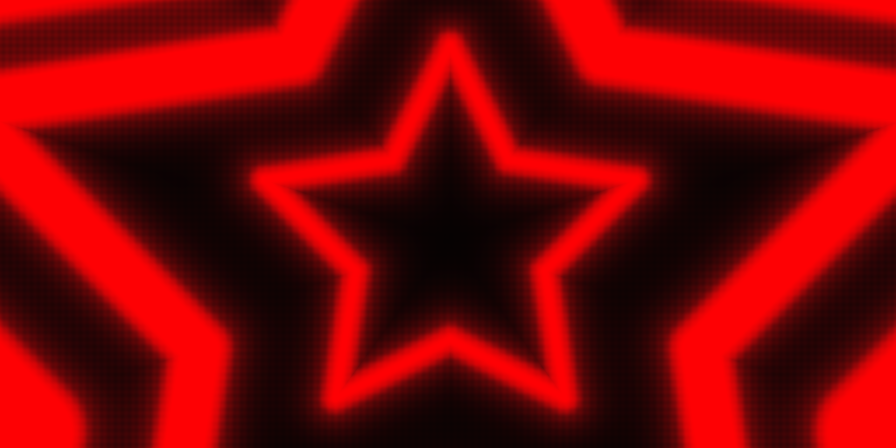
Reproduce this background procedurally as a Shadertoy shader.

```glsl
// Nested neon stars: glowing red five-pointed outlines that grow outward on black.
// Each ring is the distance to one star edge, folded by mirror symmetry;
// a firm soft-edged stroke sits on an exponential halo with a faint display mesh.

const int   RING_COUNT   = 3;
const vec2  FIRST_CENTER = vec2(0.005, 0.4635); // x from mid canvas, in canvas heights
const float CENTER_DROP  = 0.0612;              // each larger ring sits lower
const vec3  TIP_RADIUS   = vec3(0.435, 0.680, 0.036);  // start, linear, quadratic growth
const vec3  HALF_STROKE  = vec3(0.0235, 0.029, 0.009); // start, linear, quadratic growth
const float NOTCH_RATIO  = 0.51;                // inner corner radius / tip radius
const vec2  EDGE_SOFT    = vec2(0.021, 0.003);  // stroke edge: first ring, growth
const vec2  HALO_LENGTH  = vec2(0.040, 0.006);  // halo falloff: first ring, growth
const float HALO_LEVEL   = 0.6;                 // halo brightness at the stroke edge
const float MESH_CELLS   = 64.0;                // mesh cells per canvas height
const float MESH_DEPTH   = 0.10;
const vec3  NEON_RED     = vec3(0.995, 0.005, 0.015);
const vec3  BACKDROP     = vec3(0.020, 0.008, 0.008);
const vec3  HALO_TINT    = vec3(0.0, 0.07, 0.08);

// Evaluate start + linear * t + quadratic * t^2
float grow(vec3 coefficients, float t) {
    return dot(coefficients, vec3(1.0, t, t * t));
}

// Unsigned distance to the outline of an upright five-pointed star
float starOutline(vec2 p, float tipRadius) {
    const vec2 axis = vec2(0.80902, 0.58779); // cosine and sine of 36 degrees
    vec2 mirrorA = vec2(axis.x, -axis.y);
    vec2 mirrorB = -axis;

    // Fold the plane into one half-point of the star
    p.x = abs(p.x);
    p -= 2.0 * max(dot(mirrorA, p), 0.0) * mirrorA;
    p -= 2.0 * max(dot(mirrorB, p), 0.0) * mirrorB;
    p.x = abs(p.x);

    // Distance to the segment between tip and notch
    vec2 tip = vec2(0.0, tipRadius);
    vec2 edge = tipRadius * NOTCH_RATIO * axis.yx - tip;
    vec2 fromTip = p - tip;
    float along = clamp(dot(fromTip, edge) / dot(edge, edge), 0.0, 1.0);
    return length(fromTip - edge * along);
}

// Solid stroke with a soft edge over a dimmer, wider halo
float neon(float dist, float softness, float haloLength) {
    float core = 1.0 - smoothstep(-softness, softness, dist);
    float halo = HALO_LEVEL * exp(-max(dist, 0.0) / haloLength);
    return mix(halo, 1.0, core);
}

void mainImage(out vec4 fragColor, in vec2 fragCoord) {
    vec2 p = (fragCoord - vec2(0.5 * iResolution.x, 0.0)) / iResolution.y;

    // Add the light of all rings
    float light = 0.0;
    for (int i = 0; i < RING_COUNT; i++) {
        float ring = float(i);
        vec2 center = FIRST_CENTER - vec2(0.0, CENTER_DROP * ring);
        float dist = starOutline(p - center, grow(TIP_RADIUS, ring))
                   - grow(HALF_STROKE, ring);
        light += neon(dist, EDGE_SOFT.x + EDGE_SOFT.y * ring,
                      HALO_LENGTH.x + HALO_LENGTH.y * ring);
    }
    light = min(light, 1.0);

    // Fine mesh, visible only in the halo
    vec2 mesh = cos(6.28319 * MESH_CELLS * p);
    float halfTone = light * (1.0 - light);
    light += MESH_DEPTH * halfTone * (mesh.x + mesh.y);

    // Colour the light, with a slight tint in the mid tones
    vec3 color = mix(BACKDROP, NEON_RED, light);
    color += HALO_TINT * halfTone;
    fragColor = vec4(color, 1.0);
}
```
